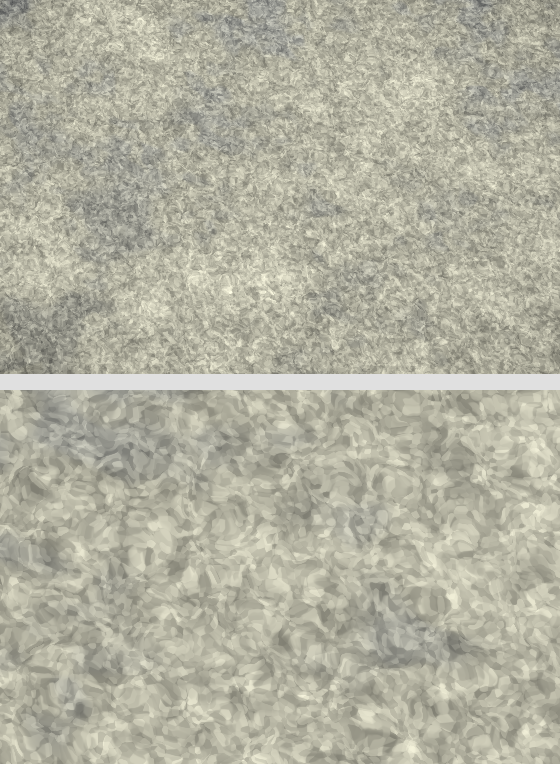
Top: the whole. Bottom: its middle third, enlarged.
This texture is drawn by a Shadertoy shader. Its source:

```glsl
vec3 hash3(vec2 cell) {
    vec3 h = fract(vec3(cell.xyx) * vec3(0.1031, 0.1030, 0.0973));
    h += dot(h, h.yxz + 33.33);
    return fract((h.xxy + h.yzz) * h.zyx);
}

// Cellular noise: random cell values blended by distance; high sharpness gives flakes
float cells(vec2 p, float sharpness) {
    vec2 base = floor(p), f = p - base;
    float total = 0.0, weights = 1e-6;
    for (int y = -1; y <= 1; y++)
    for (int x = -1; x <= 1; x++) {
        vec2 offset = vec2(x, y);
        vec3 h = hash3(base + offset + 100.0);
        vec2 d = offset + h.xy - f;
        float w = exp(-sharpness * dot(d, d));
        total += w * h.z;
        weights += w;
    }
    return total / weights;
}

// Broad slanted patches, centred on zero
float mottle(vec2 p) {
    vec2 q = mat2(0.94, 0.34, -0.34, 0.94) * p * vec2(1.0, 1.5);
    q += 0.05 * vec2(cells(q * 9.0, 5.0), cells(q * 9.0 + 31.0, 5.0));
    return 0.46 * cells(q * 4.5, 5.0) + 0.32 * cells(q * 10.0 + 7.0, 5.0)
         + 0.26 * cells(q * 23.0 + 19.0, 6.0) - 0.52;
}

// Fine curled crystals, centred on zero
float crystals(vec2 p) {
    vec2 curl = vec2(cells(p * 42.0, 5.0), cells(p * 42.0 + 53.0, 5.0));
    vec2 q = p + 0.014 * curl;
    return 0.32 * cells(q * 52.0 + 11.0, 14.0) + 0.38 * cells(q * 100.0 + 23.0, 20.0)
         + 0.38 * cells(q * 165.0 + 37.0, 20.0) - 0.54;
}

void mainImage(out vec4 fragColor, in vec2 fragCoord) {
    vec2 p = fragCoord / iResolution.y;
    vec2 ground = p * (1.0 + 0.18 * p.y);

    float patches = mottle(p);
    float grain = crystals(ground);
    float tone = 0.70 + 0.30 * patches + 0.40 * grain;

    // Sparse pale flakes, more frequent near the bottom
    float flake = smoothstep(0.90, 0.98, cells(ground * 60.0 + 71.0, 30.0));
    tone += 0.07 * flake * (1.0 - 0.7 * p.y);

    // Slight falloff towards the corners
    vec2 centred = fragCoord / iResolution.xy - 0.5;
    tone -= 0.12 * pow(dot(centred, centred) * 2.0, 3.0);

    // Warm light crystals over cool shaded hollows
    vec3 color = tone * vec3(1.0, 0.992, 0.895);
    float shade = smoothstep(0.0, -0.25, patches);
    color += shade * (0.3 + 0.7 * p.y) * vec3(-0.010, 0.0, 0.035);
    fragColor = vec4(clamp(color, 0.0, 1.0), 1.0);
}
```
